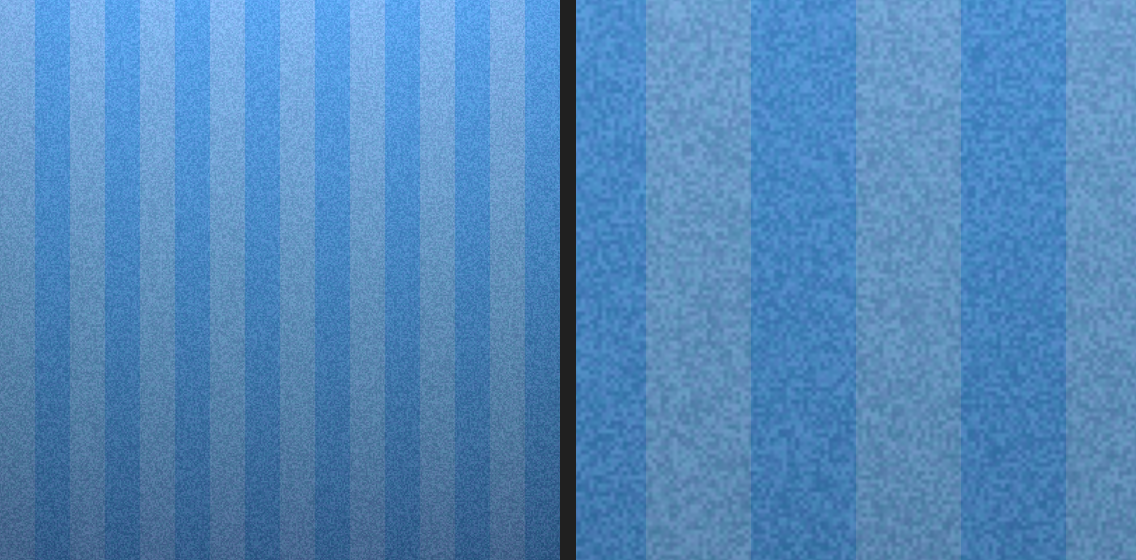
Left: the whole. Right: its middle third, enlarged.
This pattern is drawn by a WebGL 1 fragment shader. Its source:

```glsl
precision highp float;
// Vertical stripes of equal width, pale and deep blue, eight pairs across.
// Each stripe colour fades down the canvas through four stops; a slight
// corner shade and fine, softly tinted grain give a paper-like finish.

uniform vec2 u_resolution;

const float PAIRS = 8.0;            // pale + deep stripe pairs across
const float GRAIN_CELLS = 400.0;    // grain cells across the canvas
const float GRAIN_STRENGTH = 0.13;
const float TINT_STRENGTH = 0.045;  // colour variation within the grain
const float CORNER_SHADE = 0.05;

// Gradient stops at heights 0, LOW_STOP, MID_STOP and 1
const float LOW_STOP = 0.25;
const float MID_STOP = 0.52;
const vec3 PALE_BOTTOM = vec3(0.27, 0.40, 0.56);
const vec3 PALE_LOW    = vec3(0.325, 0.495, 0.65);
const vec3 PALE_MID    = vec3(0.385, 0.575, 0.745);
const vec3 PALE_TOP    = vec3(0.51, 0.72, 0.95);
const vec3 DEEP_BOTTOM = vec3(0.20, 0.365, 0.545);
const vec3 DEEP_LOW    = vec3(0.24, 0.44, 0.635);
const vec3 DEEP_MID    = vec3(0.275, 0.52, 0.75);
const vec3 DEEP_TOP    = vec3(0.36, 0.655, 0.95);

float hash(vec2 p) {
    vec3 q = fract(vec3(p.xyx) * 0.1031);
    q += dot(q, q.yzx + 33.33);
    return fract((q.x + q.y) * q.z);
}

// Smoothly interpolated value noise in 0..1
float valueNoise(vec2 p) {
    vec2 cell = floor(p);
    vec2 f = fract(p);
    f = f * f * (3.0 - 2.0 * f);
    float low = mix(hash(cell), hash(cell + vec2(1.0, 0.0)), f.x);
    float high = mix(hash(cell + vec2(0.0, 1.0)), hash(cell + vec2(1.0)), f.x);
    return mix(low, high, f.y);
}

vec3 verticalFade(vec3 bottom, vec3 low, vec3 mid, vec3 top, float y) {
    vec3 colour = mix(bottom, low, clamp(y / LOW_STOP, 0.0, 1.0));
    colour = mix(colour, mid, clamp((y - LOW_STOP) / (MID_STOP - LOW_STOP), 0.0, 1.0));
    return mix(colour, top, clamp((y - MID_STOP) / (1.0 - MID_STOP), 0.0, 1.0));
}

// Coverage of the pale stripe, which fills the first half of each pair
float paleStripe(float x) {
    float edgeDistance = 0.25 - abs(fract(x * PAIRS + 0.25) - 0.5);
    float pixel = PAIRS / u_resolution.x;
    return clamp(edgeDistance / pixel + 0.5, 0.0, 1.0);
}

void main() {
    vec2 uv = gl_FragCoord.xy / u_resolution;

    // Striped gradient
    vec3 pale = verticalFade(PALE_BOTTOM, PALE_LOW, PALE_MID, PALE_TOP, uv.y);
    vec3 deep = verticalFade(DEEP_BOTTOM, DEEP_LOW, DEEP_MID, DEEP_TOP, uv.y);
    vec3 colour = mix(deep, pale, paleStripe(uv.x));

    // Gentle darkening towards the sides
    float side = abs(uv.x * 2.0 - 1.0);
    colour *= 1.0 - CORNER_SHADE * side * side * side;

    // Fine grain with a faint colour shift
    vec2 grainPos = uv * GRAIN_CELLS;
    float grain = valueNoise(grainPos) - 0.5;
    float tint = valueNoise(grainPos * 0.8 + 517.0) - 0.5;
    colour += GRAIN_STRENGTH * grain;
    colour += TINT_STRENGTH * tint * vec3(1.0, -0.6, 0.4);

    gl_FragColor = vec4(clamp(colour, 0.0, 1.0), 1.0);
}
```
